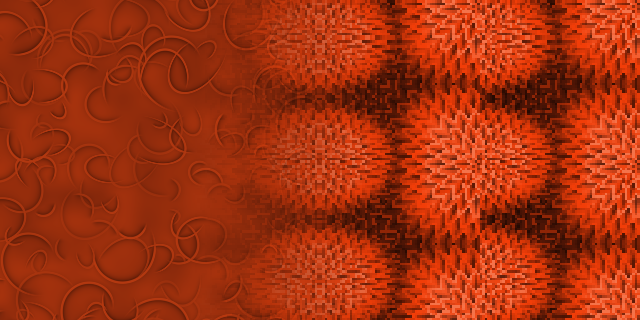
A Shadertoy shader for this pattern:

```glsl
// Curling tendrils on a rust ground fade rightward into coarse-celled blossoms.
// Tendrils are random spiral arcs scattered on a grid; blossoms are stacked
// rings of pointed petals around centres repeated in columns and rows.

#define CELLS 128.0        // mosaic cells per canvas height
#define TILE 0.5           // width of one blossom tile
#define ROUND_ROWS 0.378   // spacing of the round blossoms
#define BROAD_ROWS 0.5     // spacing of the broad blossoms
#define RING_STEP 0.155    // distance between petal rings
#define PETAL_WIDTH 0.21
#define STRAND_GRID 0.15
#define STRAND_WIDTH 0.0055
#define FADE_START 0.56
#define FADE_END 1.3

const vec3 UMBER  = vec3(0.30, 0.08, 0.02);
const vec3 BROWN  = vec3(0.47, 0.14, 0.04);
const vec3 RUST   = vec3(0.63, 0.19, 0.05);
const vec3 RED    = vec3(0.78, 0.20, 0.03);
const vec3 ORANGE = vec3(0.95, 0.24, 0.03);
const vec3 CORAL  = vec3(0.96, 0.45, 0.29);

float hash(vec2 p) {
    vec3 q = fract(vec3(p.xyx) * 0.1031);
    q += dot(q, q.yzx + 33.33);
    return fract((q.x + q.y) * q.z);
}

float noise(vec2 p) {
    vec2 i = floor(p), f = fract(p);
    f = f * f * (3.0 - 2.0 * f);
    return mix(mix(hash(i), hash(i + vec2(1, 0)), f.x),
               mix(hash(i + vec2(0, 1)), hash(i + vec2(1, 1)), f.x), f.y);
}

// Returns lit strand strength in x and soft shadow in y
vec2 strands(vec2 p) {
    vec2 home = floor(p / STRAND_GRID), sum = vec2(0.0);
    for (int n = 0; n < 27; n++) {
        vec2 cell = home + vec2(n % 3 - 1, (n / 3) % 3 - 1);
        vec2 seed = cell + 50.0 + 71.0 * float(n / 9);
        vec2 center = (cell + vec2(hash(seed), hash(seed + 7.3))) * STRAND_GRID;
        vec2 d = p - center;
        float turn = 6.2832 * hash(seed + 13.1);
        float c = cos(turn), s = sin(turn);
        d = mat2(c, -s, s, c) * d;
        d.y *= 1.0 + 0.7 * hash(seed + 37.9);
        float angle = atan(d.y, d.x);
        float radius = mix(0.035, 0.115, hash(seed + 19.7)) * (1.0 + 0.13 * angle);
        float span = mix(0.8, 2.5, hash(seed + 23.5));
        float taper = 1.0 - smoothstep(span * 0.6, span, abs(angle));
        float dist = length(d) - radius;
        float width = STRAND_WIDTH * (0.45 + 0.55 * taper);
        float body = 1.0 - smoothstep(width * 0.3, width, abs(dist));
        float shade = exp(-abs(dist + 0.006) / 0.009);
        float height = mix(0.35, 1.0, hash(seed + 29.3));
        sum = max(sum, vec2(body, shade) * taper * height);
    }
    return sum;
}

vec3 tendrilField(vec2 p) {
    vec3 ground = mix(BROWN, RUST, 0.25 + 0.75 * noise(p * 13.0));
    vec2 strand = strands(p);
    ground *= 1.04 - 0.38 * strand.y;
    return mix(ground, vec3(0.76, 0.24, 0.07), 0.8 * strand.x);
}

// Petal rings around the origin; r is the blossom's normalised radius
vec3 petals(vec2 d, float r, float seed) {
    float angle = atan(d.y, abs(d.x));
    float tip = 9.0, u = 0.0, tone = 0.5;
    for (int k = 0; k < 12; k++) {
        float ring = RING_STEP * float(k) + 0.06;
        float count = floor(6.2832 * (ring + 0.1) / PETAL_WIDTH) + 3.0;
        float slot = angle * count / 6.2832 + 0.5 * float(k);
        u = fract(slot) - 0.5;
        tone = hash(vec2(floor(slot) + 60.0, float(k) + seed));
        tip = ring + 0.13 * (1.0 - pow(abs(2.0 * u), 1.5)) + 0.04 * tone;
        if (r < tip) break;
    }
    float inset = tip - r;
    float outer = smoothstep(0.8, 1.15, r);
    float core = 1.0 - smoothstep(0.58, 0.78, r);
    vec3 fill = mix(mix(RED, ORANGE, 0.35 + 0.65 * tone), UMBER, outer);
    fill = mix(fill, mix(ORANGE, CORAL, 0.6 * tone), 0.65 * core);
    vec3 rim = mix(mix(ORANGE, CORAL, core), RED * 0.72, outer);
    float rib = 1.0 - smoothstep(0.05, 0.12, abs(u));
    fill *= 1.0 - 0.3 * rib * smoothstep(0.04, 0.09, inset);
    fill *= 1.0 - 0.42 * smoothstep(0.08, 0.22, inset);
    return mix(rim, fill, smoothstep(0.025, 0.055, inset));
}

vec3 blossomField(vec2 p) {
    p = (floor(p * CELLS) + 0.5) / CELLS;
    // The first column is mirrored, later columns repeat by tile
    float x = mod(abs(p.x - 1.0), TILE);
    float roundY = mod(p.y - 0.505 + 0.5 * ROUND_ROWS, ROUND_ROWS) - 0.5 * ROUND_ROWS;
    float broadY = mod(p.y - 0.49 + 0.5 * BROAD_ROWS, BROAD_ROWS) - 0.5 * BROAD_ROWS;
    vec2 a = vec2(x, roundY) / vec2(0.235, 0.167);
    vec2 b = vec2(x - TILE, broadY) / vec2(0.255, 0.25);
    float ra = length(a);
    float rb = pow(dot(pow(abs(b), vec2(3.0)), vec2(1.0)), 1.0 / 3.0);
    return ra < rb ? petals(a, ra, 3.0) : petals(b, rb, 41.0);
}

void mainImage(out vec4 fragColor, in vec2 fragCoord) {
    vec2 p = fragCoord / iResolution.y;
    float fade = smoothstep(FADE_START, FADE_END, p.x);
    vec3 color = mix(tendrilField(p), blossomField(p), fade);
    fragColor = vec4(color, 1.0);
}
```
